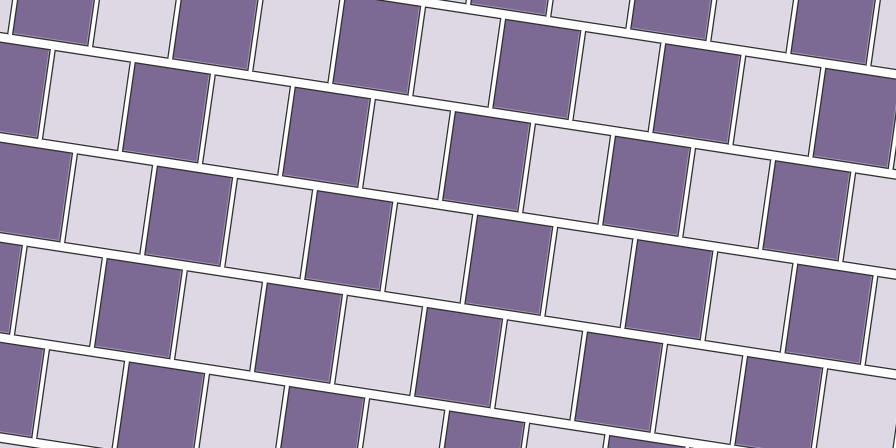
Write a WebGL 2 fragment shader that draws this pattern.

```glsl
#version 300 es
precision highp float;
// Tilted running-bond rows of outlined tiles, alternating violet and pale lilac on white grout.

uniform vec2 u_resolution;
out vec4 fragColor;

// Lengths are fractions of the canvas height
const vec2  PITCH      = vec2(0.18075, 0.2208); // tile spacing along and across rows
const vec2  GAP        = vec2(0.0083, 0.0184);  // grout width between tiles
const vec2  ORIGIN     = vec2(0.3130, 0.0822);  // corner of the first violet cell
const float ROW_SHIFT  = 0.0818;  // offset of every other row
const float TILT       = 0.1519;  // row angle in radians
const float LEAN       = 0.010;   // slight shear of the tile sides
const float LINE_WIDTH = 0.0029;
const float GLINT_WIDTH = 0.0020;
const float GLINT       = 0.35;   // strength of the lower right highlight

const vec3 GROUT   = vec3(0.995);
const vec3 OUTLINE = vec3(0.19, 0.19, 0.20);
const vec3 VIOLET  = vec3(0.485, 0.415, 0.580);
const vec3 LILAC   = vec3(0.868, 0.848, 0.890);

// Signed distance to a box centred on the origin
float boxDistance(vec2 p, vec2 halfSize) {
    vec2 d = abs(p) - halfSize;
    return length(max(d, 0.0)) + min(max(d.x, d.y), 0.0);
}

// Antialiased coverage of the region where d is negative
float coverage(float d, float pixel) {
    return clamp(0.5 - d / pixel, 0.0, 1.0);
}

void main() {
    float pixel = 1.0 / u_resolution.y;
    vec2 p = vec2(gl_FragCoord.x, u_resolution.y - gl_FragCoord.y) * pixel;

    // Rotate into row space, with y running down
    float c = cos(TILT), s = sin(TILT);
    vec2 q = vec2(c * p.x + s * p.y, c * p.y - s * p.x);
    q.x -= LEAN * q.y;
    q -= ORIGIN;

    // Stagger alternate rows and find the cell
    float row = floor(q.y / PITCH.y);
    q.x -= ROW_SHIFT * mod(row, 2.0);
    float column = floor(q.x / PITCH.x);
    vec2 local = q - (vec2(column, row) + 0.5) * PITCH;

    // Tile face, with a faint glint inside its right and lower sides
    vec2 halfTile = 0.5 * (PITCH - GAP);
    vec3 face = mod(column, 2.0) < 0.5 ? VIOLET : LILAC;
    vec2 sides = local - halfTile + LINE_WIDTH + GLINT_WIDTH;
    float glint = coverage(-max(sides.x, sides.y), pixel);
    face = mix(face, GROUT, GLINT * glint);

    // Grout, outline, face
    float d = boxDistance(local, halfTile);
    vec3 color = mix(GROUT, OUTLINE, coverage(d, pixel));
    color = mix(color, face, coverage(d + LINE_WIDTH, pixel));
    fragColor = vec4(color, 1.0);
}
```
